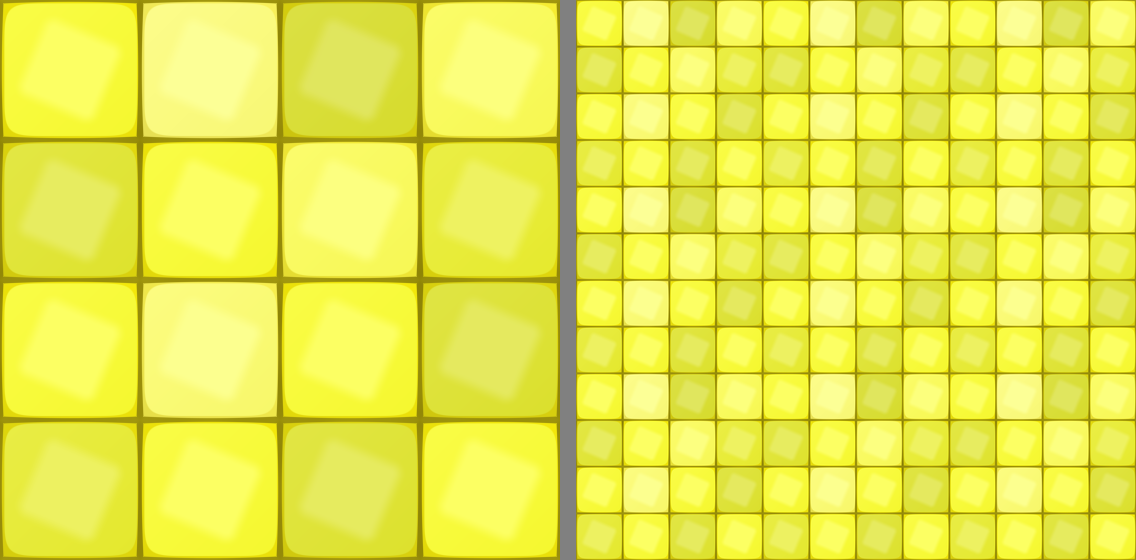
Left, the tile; right, the same tile 3 across and 3 down.
Give the GLSL for this pattern, as a WebGL 2 fragment shader.

```glsl
#version 300 es
precision highp float;
// Four by four glazed yellow tiles with dark olive grout between them.
// Each cell layers grout, a bowed outer rim, a superellipse face and a soft,
// turned square of light; a tone per tile shifts it from dull to pale.

uniform vec2 u_resolution;
out vec4 outColor;

const float TILES = 4.0;             // repeats across and down
const float GROUT_MIDDLE = 0.013;    // half width at mid side, in cells
const float GROUT_CORNER = 0.026;    // half width at the crossings
const float FACE_RADIUS = 0.474;
const float FACE_POWER = 7.0;        // higher is squarer
const vec2 FACE_CENTER = vec2(0.005, 0.002);
const float GLOW_HALF = 0.285;
const float GLOW_ROUND = 0.07;
const float GLOW_BLUR = 0.055;
const float GLOW_TURN = -0.40;       // radians
const float NOISE_PERIOD = 16.0;     // noise cells across the canvas

const vec3 GROUT_DARK = vec3(0.55, 0.51, 0.02);
const vec3 GROUT_LIGHT = vec3(0.66, 0.62, 0.07);
const vec3 RIM_DULL = vec3(0.83, 0.80, 0.06);
const vec3 RIM_BRIGHT = vec3(0.92, 0.88, 0.04);
const vec3 RIM_PALE = vec3(0.94, 0.91, 0.34);
const vec3 FACE_DULL = vec3(0.85, 0.87, 0.22);
const vec3 FACE_BRIGHT = vec3(0.97, 0.98, 0.23);
const vec3 FACE_PALE = vec3(0.98, 0.98, 0.50);
const vec3 GLOW_DULL = vec3(0.88, 0.90, 0.37);
const vec3 GLOW_BRIGHT = vec3(0.99, 1.00, 0.39);
const vec3 GLOW_PALE = vec3(0.99, 1.00, 0.59);

// Tone of each tile, bottom row first: -1 dull, 0 bright, 1 pale.
const float TILE_TONE[16] = float[16](
    -0.55, 0.0, -0.80, 0.0,
    0.0, 0.85, 0.0, -0.85,
    -0.75, 0.0, 0.55, -0.50,
    0.0, 1.0, -1.0, 0.50);

float hash(vec2 p) {
    return fract(sin(dot(p, vec2(127.1, 311.7))) * 43758.5453);
}

// Value noise that wraps at the canvas edges.
float wrappedNoise(vec2 p) {
    vec2 cell = floor(p);
    vec2 f = fract(p);
    f = f * f * (3.0 - 2.0 * f);
    vec2 lo = mod(cell, NOISE_PERIOD);
    vec2 hi = mod(cell + 1.0, NOISE_PERIOD);
    return mix(mix(hash(lo), hash(vec2(hi.x, lo.y)), f.x),
               mix(hash(vec2(lo.x, hi.y)), hash(hi), f.x), f.y);
}

vec3 toneColor(float tone, vec3 dull, vec3 bright, vec3 pale) {
    return tone < 0.0 ? mix(bright, dull, -tone) : mix(bright, pale, tone);
}

// Square whose sides bow outward, leaving pointed corners.
float bowedSquare(vec2 p) {
    vec2 along = 2.0 * abs(p.yx);
    vec2 inset = mix(vec2(GROUT_MIDDLE), vec2(GROUT_CORNER), along * along);
    vec2 d = abs(p) - 0.5 + inset;
    return max(d.x, d.y);
}

float superellipse(vec2 p) {
    vec2 q = pow(abs(p) + 1e-4, vec2(FACE_POWER));
    return pow(q.x + q.y, 1.0 / FACE_POWER) - FACE_RADIUS;
}

float roundedSquare(vec2 p, float halfSide, float radius) {
    vec2 d = abs(p) - halfSide + radius;
    return length(max(d, 0.0)) + min(max(d.x, d.y), 0.0) - radius;
}

float coverage(float dist, float blur) {
    return 1.0 - smoothstep(-blur, blur, dist);
}

void main() {
    vec2 uv = gl_FragCoord.xy / u_resolution;
    vec2 grid = uv * TILES;
    vec2 p = fract(grid) - 0.5;
    ivec2 tile = ivec2(mod(floor(grid), TILES));
    float tone = TILE_TONE[tile.y * int(TILES) + tile.x];
    float pixel = TILES / min(u_resolution.x, u_resolution.y);

    // Grout, darker along the vertical joints.
    float vertical = smoothstep(-0.03, 0.03, abs(p.x) - abs(p.y));
    float mottle = wrappedNoise(uv * NOISE_PERIOD);
    vec3 color = mix(GROUT_LIGHT, GROUT_DARK, 0.25 + 0.3 * vertical + 0.4 * mottle);

    // Rim, slightly deeper toward the left and bottom.
    vec3 rim = toneColor(tone, RIM_DULL, RIM_BRIGHT, RIM_PALE);
    rim *= 1.0 + 0.04 * (p.x + p.y);
    color = mix(color, rim, coverage(bowedSquare(p), max(0.004, 0.75 * pixel)));

    // Face, deepening gently toward the lower right.
    vec3 face = toneColor(tone, FACE_DULL, FACE_BRIGHT, FACE_PALE);
    face += vec3(0.01, 0.01, 0.05) * (p.y - p.x);

    // Soft turned square of light.
    float c = cos(GLOW_TURN);
    float s = sin(GLOW_TURN);
    vec2 turned = mat2(c, -s, s, c) * p;
    float glow = coverage(roundedSquare(turned, GLOW_HALF, GLOW_ROUND), GLOW_BLUR);
    face = mix(face, toneColor(tone, GLOW_DULL, GLOW_BRIGHT, GLOW_PALE), glow);

    float faceDist = superellipse(p - FACE_CENTER);
    color = mix(color, face, coverage(faceDist, max(0.003, 0.75 * pixel)));
    outColor = vec4(clamp(color, 0.0, 1.0), 1.0);
}
```
